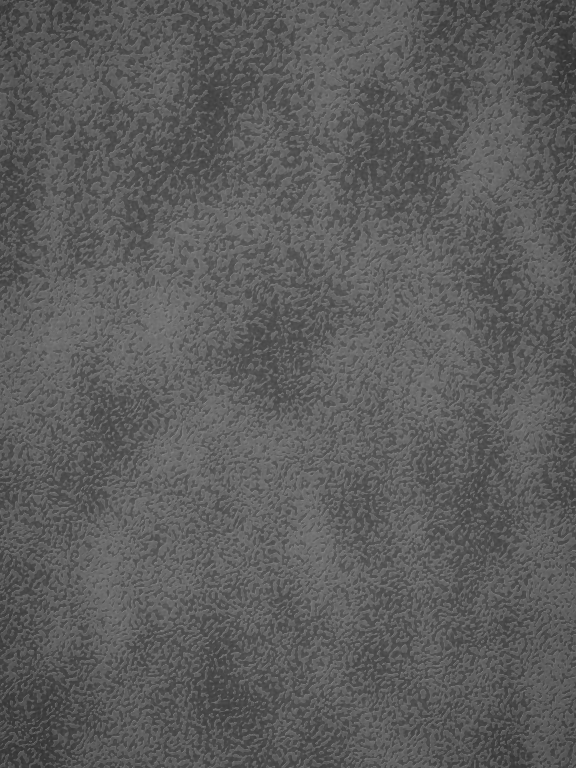
Write a Shadertoy shader that draws this texture.

```glsl
// Dark grey trowelled plaster: finely pitted skin with lit rims and cloudy, worn patches.

const float PIT_TONE = 0.310;       // floor of the pits
const float SKIN_TONE = 0.388;      // smooth raised skin
const float RIM_LIGHT = 0.11;       // glint along pit edges
const float PATCH_TONE = 0.055;     // brightness change between patches
const float SPECKLE_TONE = 0.035;   // fine sandy variation
const float VIGNETTE = 0.085;       // darkening towards the corners
const float GRAIN_SCALE = 165.0;    // pit cells per canvas height
const float SKIN_BIAS = 0.03;       // higher leaves fewer pits
const float PATCH_WEAR = 0.5;       // how strongly patches change the pit share
const float EDGE_SOFTNESS = 0.2;
const vec2 PATCH_SCALE = vec2(6.5, 4.2);
const vec2 LIGHT_STEP = vec2(-0.0008, 0.0018);
const mat2 TURN = mat2(0.8, 0.6, -0.6, 0.8);

vec2 hash22(vec2 cell) {
    vec3 q = fract(cell.xyx * vec3(0.1031, 0.1030, 0.0973));
    q += dot(q, q.yzx + 33.33);
    return fract((q.xx + q.yz) * q.zy);
}

float cornerSlope(vec2 cell, vec2 offset) {
    float angle = 6.28318 * hash22(cell).x;
    return dot(vec2(cos(angle), sin(angle)), offset);
}

// Gradient noise, roughly -0.7 to 0.7
float noise(vec2 p) {
    vec2 i = floor(p), f = fract(p);
    vec2 u = f * f * f * (f * (f * 6.0 - 15.0) + 10.0);
    vec2 e = vec2(1.0, 0.0);
    float low = mix(cornerSlope(i, f), cornerSlope(i + e, f - e), u.x);
    float high = mix(cornerSlope(i + e.yx, f - e.yx),
                     cornerSlope(i + e.xx, f - e.xx), u.x);
    return 1.4 * mix(low, high, u.y);
}

// Octaves keep their upright stretch, so the clouds stay vertical
float fbm(vec2 p) {
    float sum = 0.0, amplitude = 0.62;
    for (int octave = 0; octave < 5; octave++) {
        sum += amplitude * noise(p);
        p = p * 2.03 + vec2(17.3, 9.1);
        amplitude *= 0.64;
    }
    return sum;
}

// Pit relief: short ragged flecks, coarser near the top
float grain(vec2 p) {
    vec2 warp = vec2(noise(p * 24.0 + 40.0), noise(p * 24.0 + 71.0));
    vec2 q = TURN * (p + 0.006 * warp) * GRAIN_SCALE;
    q.y *= 0.85;
    float coarse = noise(q * 0.78 + 9.0);
    float fine = noise(q * 1.12 + 53.0);
    float detail = noise(TURN * q * 1.65 + 27.0);
    float height = smoothstep(0.1, 0.9, p.y + 0.2 * noise(p * 5.0 + 33.0));
    return mix(fine, coarse, height) + 0.5 * detail;
}

void mainImage(out vec4 fragColor, in vec2 fragCoord) {
    vec2 p = fragCoord / iResolution.y;
    vec2 centred = fragCoord / iResolution.xy - 0.5;

    // Cloudy patches, drawn out vertically by the trowel
    float patches = fbm(p * PATCH_SCALE + vec2(3.7, 8.2));
    float streaks = noise(p * vec2(17.0, 4.0) + 61.0);
    float wear = patches + 0.2 * streaks;

    // Skin broken by pits
    float relief = grain(p);
    float level = relief + SKIN_BIAS + PATCH_WEAR * wear;
    float skin = smoothstep(-EDGE_SOFTNESS, EDGE_SOFTNESS, level);
    float tone = mix(PIT_TONE, SKIN_TONE, skin);

    // Rims lit from one side and shaded on the other
    float slope = relief - grain(p + LIGHT_STEP);
    float edge = exp(-pow((level - 0.1) / 0.22, 2.0));
    tone += RIM_LIGHT * edge * clamp(0.25 + 1.0 * slope, -0.4, 1.0);

    // Patch tone, fine sand and corner falloff
    tone += PATCH_TONE * clamp(wear, -0.8, 0.8);
    tone += SPECKLE_TONE * noise(p * 230.0 + 15.0);
    tone += 0.022 - VIGNETTE * smoothstep(0.03, 0.5, dot(centred, centred));

    fragColor = vec4(vec3(clamp(tone, 0.0, 1.0)), 1.0);
}
```
